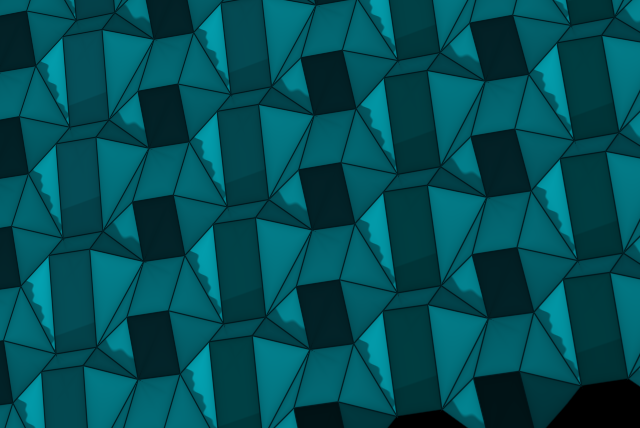
Write a Shadertoy shader that draws this pattern.

```glsl
// A faceted teal facade: dark square windows and tall panes joined by folded triangular panels.
// The canvas is unprojected onto a skewed lattice, then every convex facet of the nearby
// cells is filled by signed distance, with sun patches, dark seams and a black lower rim.

const vec2 DOWN = vec2(0.0, 1.0);
const vec2 RIGHT = vec2(1.0, 0.0);
const float ROW_HEIGHT = 0.267;

// Inverse perspective: canvas point (y down, height 1) to lattice column and row
vec2 unproject(vec2 p) {
    vec2 origin = vec2(0.703, 0.135);
    vec2 columnStep = vec2(0.375, -0.082) + 0.0176 * p;
    vec2 rowStep = vec2(-0.0191, 0.2539) + 0.0199 * p;
    return inverse(mat2(columnStep, rowStep)) * (p - origin);
}

// Lattice offset to an undistorted offset measured in row heights
vec2 metric(vec2 q) {
    return q.x * vec2(1.48, -0.287) + q.y * vec2(-0.02, 1.0);
}

float hash(vec2 id) {
    return fract(sin(dot(id, vec2(127.1, 311.7))) * 4375.85);
}

float jagged(float t, float phase) {
    return 0.014 * sin(28.0 * t + phase) + 0.008 * sin(61.0 * t + 2.0 * phase);
}

float halfPlane(vec2 q, vec2 a, vec2 b) {
    vec2 e = normalize(metric(b - a));
    return dot(metric(q - a), vec2(e.y, -e.x));
}

// Fills one convex facet and records the distance to its seam
void quad(vec2 q, vec2 a, vec2 b, vec2 c, vec2 d, vec3 tint, float px,
          inout vec3 col, inout float seam) {
    float dist = max(max(halfPlane(q, a, b), halfPlane(q, b, c)),
                     max(halfPlane(q, c, d), halfPlane(q, d, a)));
    col = mix(col, tint, smoothstep(px, -px, dist));
    seam = min(seam, abs(dist));
}

void tri(vec2 q, vec2 a, vec2 b, vec2 c, vec3 tint, float px,
         inout vec3 col, inout float seam) {
    quad(q, a, b, c, mix(c, a, 0.5), tint, px, col, seam);
}

vec3 teal(float level) {
    return vec3(0.01, level, level * 1.08 + 0.01);
}

// All facets belonging to one lattice cell
void drawCell(vec2 q, vec2 id, float px, inout vec3 col, inout float seam) {
    // Corners of the dark window and of the tall pane, clockwise from top left
    vec2 wA = vec2(0.0), wB = vec2(0.249, 0.009), wC = vec2(0.334, 0.559), wD = vec2(0.086, 0.544);
    vec2 pA = vec2(0.498, 0.333), pB = vec2(0.75, 0.346), pC = vec2(0.826, 1.21), pD = vec2(0.58, 1.205);
    vec2 nextA = wA + RIGHT + DOWN, nextD = wD + RIGHT + DOWN;

    float rnd = hash(id);
    float tone = 0.96 + 0.08 * rnd;
    float rim = id.y > 2.5 ? 0.6 : 1.0;
    float upper = id.y > 2.5 ? 0.0 : tone;
    float hanging = id.y > 1.5 ? 0.0 : tone;

    // Windows and panes, the panes with a reflected horizon
    vec3 windowTint = teal(0.125 + 0.03 * q.y) * tone * rim;
    vec3 paneTint = mix(vec3(0.02, 0.31, 0.35), vec3(0.0, 0.24, 0.255),
                        smoothstep(-2.0, 0.6, id.x + 0.4 * id.y + 0.5 * rnd));
    float horizon = 0.93 + 0.12 * rnd - 0.25 * (q.x - 0.6);
    paneTint *= 1.0 - 0.14 * smoothstep(-0.01, 0.01, q.y - horizon);
    quad(q, wA, wB, wC, wD, windowTint, px, col, seam);
    quad(q, pA, pB, pC, pD, paneTint * upper, px, col, seam);

    // Sills under both
    quad(q, wD, wC, wB + DOWN, wA + DOWN, teal(0.33 + 0.09 * q.y) * tone * rim, px, col, seam);
    quad(q, pD, pC, pB + DOWN, pA + DOWN, teal(0.32) * hanging, px, col, seam);

    // Folds right of the window
    quad(q, wB, pD - DOWN, pA, wC, teal(0.40 - 0.12 * q.y) * tone * rim, px, col, seam);
    tri(q, wC, pD, wB + DOWN, teal(0.44 - 0.22 * (q.x - 0.25)) * tone * rim, px, col, seam);

    // Sunlit flank left of the pane, with a ragged shadow
    float paneEdge = mix(pA.x, pD.x, (q.y - pA.y) / (pD.y - pA.y));
    float sunWidth = 0.22 * (1.15 - q.y) + jagged(q.y, rnd);
    float sun = smoothstep(-0.008, 0.008, q.x - paneEdge + sunWidth);
    tri(q, wC, pA, pD, teal(mix(0.36, 0.66 - 0.08 * q.y, sun)) * upper, px, col, seam);

    // Broad and narrow facets right of the pane
    tri(q, pB, wD + RIGHT, pC, teal(0.53 - 0.09 * q.y) * upper, px, col, seam);
    tri(q, wD + RIGHT, nextA, pC, teal(0.41) * upper, px, col, seam);

    // Half-lit flank left of the next window and the shaded fold below it
    float shadowLine = 1.09 + 1.285 * (q.x - pC.x) + 2.0 * jagged(q.x, rnd);
    float lit = smoothstep(0.02, -0.02, q.y - shadowLine);
    tri(q, nextA, nextD, pC, teal(mix(0.33, 0.52, lit)) * tone * rim, px, col, seam);
    tri(q, pC, nextD, pB + DOWN, teal(0.27) * hanging, px, col, seam);
}

void mainImage(out vec4 fragColor, in vec2 fragCoord) {
    vec2 p = vec2(fragCoord.x, iResolution.y - fragCoord.y) / iResolution.y;
    float px = 0.75 / (iResolution.y * ROW_HEIGHT);
    vec2 uv = unproject(p);
    vec2 base = floor(uv);

    vec3 col = vec3(0.0);
    float seam = 1.0;
    for (int y = 0; y < 2; y++)
        for (int x = 0; x < 2; x++) {
            vec2 id = base - vec2(x, y);
            drawCell(uv - id, id, px, col, seam);
        }

    // Soft creases, then thin dark seams
    col *= 1.0 - 0.16 * exp(-28.0 * seam);
    float line = 1.0 - smoothstep(0.005 - px, 0.005 + px, seam);
    col = mix(col, min(col, vec3(0.0, 0.07, 0.09)), 0.8 * line);
    fragColor = vec4(col, 1.0);
}
```
